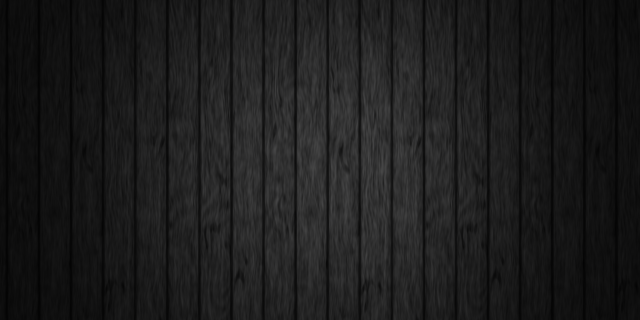
Reproduce this texture procedurally as a Shadertoy shader.

```glsl
// Dark vertical wooden planks with fine grain, lit by a soft central glow.

const float PLANK_COUNT   = 19.95;  // planks across the canvas width
const float FIRST_SEAM    = 0.0108; // x of the first seam, in canvas widths
const float PLANK_CYCLE   = 8.0;    // planks before the wood repeats
const float SEAM_WIDTH    = 0.032;  // half width, in plank widths
const float SEAM_SHADE    = 0.62;
const float EDGE_SHADE    = 0.24;
const float BEVEL_LIGHT   = 0.10;
const float GRAIN_DEPTH   = 0.30;
const float FIBRE_DEPTH   = 0.34;
const float RING_DEPTH    = 0.10;
const float SCAR_DEPTH    = 0.38;
const float AMBIENT       = 0.043;
const float GLOW_LEVEL    = 0.170;
const float GLOW_FALLOFF  = 2.5;
const vec2  GLOW_CENTRE   = vec2(0.51, 0.5);
const vec3  WOOD_TINT     = vec3(1.0, 1.0, 1.005);

float hash(float n) {
    return fract(sin(n * 91.345 + 4.7) * 4375.85);
}

vec2 gradientAt(vec2 cell) {
    float angle = 6.2832 * fract(sin(dot(cell, vec2(127.1, 311.7))) * 4375.85);
    return vec2(cos(angle), sin(angle));
}

// Gradient noise, roughly -0.7 to 0.7
float noise(vec2 p) {
    vec2 i = floor(p), f = fract(p);
    vec2 u = f * f * f * (f * (f * 6.0 - 15.0) + 10.0);
    float a = dot(gradientAt(i), f);
    float b = dot(gradientAt(i + vec2(1, 0)), f - vec2(1, 0));
    float c = dot(gradientAt(i + vec2(0, 1)), f - vec2(0, 1));
    float d = dot(gradientAt(i + vec2(1, 1)), f - vec2(1, 1));
    return mix(mix(a, b, u.x), mix(c, d, u.x), u.y);
}

// Brightness factor of the wood; p is in plank widths within one board
float woodGrain(vec2 p, float board) {
    float seed = hash(board);
    vec2 q = p + vec2(board * 7.0, seed * 40.0);
    q.x += 0.12 * noise(q * vec2(1.5, 0.7));

    float grain = noise(q * vec2(6.0, 0.65)) + 0.5 * noise(q * vec2(11.0, 1.3));
    float fibre = noise(q * vec2(15.0, 2.2)) + 0.6 * noise(q * vec2(23.0, 5.0));

    // Growth rings as contours of a slow, stretched field
    float field = noise(q * vec2(1.6, 0.32) + 31.0);
    float rings = sin(field * 34.0 + p.x * 9.0) * smoothstep(0.25, 0.75, seed);

    // Short dark scars gathered in patches
    float patches = smoothstep(0.05, 0.4, noise(q * vec2(1.3, 0.55) + 73.0));
    float scars = patches * smoothstep(0.08, 0.4, noise(q * vec2(7.0, 2.0) + 17.0));

    return 1.0 + GRAIN_DEPTH * grain + FIBRE_DEPTH * fibre
         + RING_DEPTH * rings - SCAR_DEPTH * scars;
}

// Brightness factor near a seam; x runs from 0 to 1 over the board
float seamShading(float x, float plank, float pixel) {
    float nearest = floor(plank + x + 0.5);
    float side = plank + x - nearest;
    float distanceToSeam = abs(side);
    float strength = mix(0.75, 1.0, hash(mod(nearest, PLANK_CYCLE) + 20.0));
    float gap = 1.0 - smoothstep(SEAM_WIDTH - pixel * 0.5,
                                 SEAM_WIDTH + pixel, distanceToSeam);
    float shadow = exp(-distanceToSeam * 11.0);
    float bevel = exp(-pow((side - 0.12) / 0.035, 2.0));
    return (1.0 - SEAM_SHADE * strength * gap)
         * (1.0 - EDGE_SHADE * shadow) * (1.0 + BEVEL_LIGHT * bevel);
}

void mainImage(out vec4 fragColor, in vec2 fragCoord) {
    vec2 uv = fragCoord / iResolution.xy;
    float aspect = iResolution.x / iResolution.y;

    // Board coordinates
    float across = (uv.x - FIRST_SEAM) * PLANK_COUNT;
    float plank = floor(across);
    float x = across - plank;
    float board = mod(plank, PLANK_CYCLE);
    float along = uv.y * PLANK_COUNT / aspect;

    // Wood surface
    float wood = woodGrain(vec2(x, along), board);
    wood *= mix(0.93, 1.07, hash(board + 50.0));
    wood *= seamShading(x, plank, PLANK_COUNT / iResolution.x);

    // Central light
    vec2 offset = (uv - GLOW_CENTRE) * vec2(aspect, 1.0);
    float light = AMBIENT + GLOW_LEVEL * exp(-GLOW_FALLOFF * dot(offset, offset));

    fragColor = vec4(clamp(WOOD_TINT * light * wood, 0.0, 1.0), 1.0);
}
```
